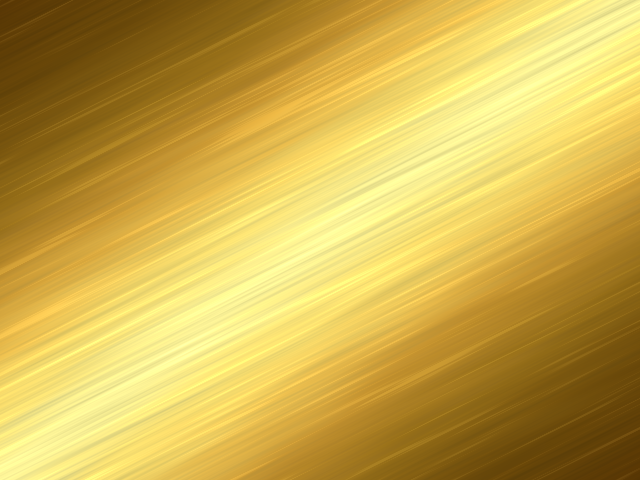
This texture is drawn by a WebGL 2 fragment shader. Its source:

```glsl
#version 300 es
precision highp float;

uniform vec2 u_resolution;
out vec4 fragColor;

const float GRAIN_ANGLE = 0.464;
const vec2 SHEEN_NORMAL = vec2(-0.6, 0.8);

const vec3 HIGHLIGHT = vec3(1.0, 0.965, 0.60);
const vec3 PALE_GOLD = vec3(0.98, 0.88, 0.44);
const vec3 RICH_GOLD = vec3(0.90, 0.73, 0.30);
const vec3 OLD_GOLD = vec3(0.75, 0.56, 0.18);
const vec3 BRONZE = vec3(0.57, 0.42, 0.09);
const vec3 UMBER = vec3(0.41, 0.28, 0.035);
const vec3 DEEP_UMBER = vec3(0.34, 0.21, 0.015);

// Unit gradient at a lattice point
vec2 latticeGradient(vec2 cell) {
    vec3 q = fract(cell.xyx * vec3(0.1031, 0.1030, 0.0973));
    q += dot(q, q.yzx + 33.33);
    float angle = 6.28319 * fract((q.x + q.y) * q.z);
    return vec2(cos(angle), sin(angle));
}

float gradientNoise(vec2 p) {
    vec2 cell = floor(p);
    vec2 f = p - cell;
    vec2 u = f * f * f * (f * (f * 6.0 - 15.0) + 10.0);
    float a = dot(latticeGradient(cell), f);
    float b = dot(latticeGradient(cell + vec2(1, 0)), f - vec2(1, 0));
    float c = dot(latticeGradient(cell + vec2(0, 1)), f - vec2(0, 1));
    float d = dot(latticeGradient(cell + vec2(1, 1)), f - vec2(1, 1));
    return mix(mix(a, b, u.x), mix(c, d, u.x), u.y);
}

// Long streaks; octaves finer than the sampling rate fade out
float brushedGrain(vec2 p, float frequency, float pixel) {
    float sum = 0.0;
    float stretch = 1.3;
    for (int i = 0; i < 4; i++) {
        float visible = 1.0 - smoothstep(0.45, 0.9, frequency * pixel);
        vec2 offset = vec2(17.3, 41.7) * float(i + 1);
        sum += visible * gradientNoise(p * vec2(stretch, frequency) + offset);
        frequency *= 1.9;
        stretch *= 1.5;
    }
    return sum;
}

// Metal tone by distance from the axis of the sheen
vec3 goldRamp(float d) {
    vec3 color = mix(HIGHLIGHT, PALE_GOLD, smoothstep(0.0, 0.135, d));
    color = mix(color, RICH_GOLD, clamp((d - 0.125) / 0.105, 0.0, 1.0));
    color = mix(color, OLD_GOLD, clamp((d - 0.23) / 0.10, 0.0, 1.0));
    color = mix(color, BRONZE, clamp((d - 0.33) / 0.12, 0.0, 1.0));
    color = mix(color, UMBER, clamp((d - 0.45) / 0.17, 0.0, 1.0));
    return mix(color, DEEP_UMBER, clamp((d - 0.62) / 0.18, 0.0, 1.0));
}

void main() {
    float pixel = 1.0 / u_resolution.y;
    vec2 p = (gl_FragCoord.xy - 0.5 * u_resolution) * pixel;

    // Brush direction is shallower than the sheen
    vec2 along = vec2(cos(GRAIN_ANGLE), sin(GRAIN_ANGLE));
    vec2 grainPos = vec2(dot(p, along), dot(p, vec2(-along.y, along.x)));
    float broad = brushedGrain(grainPos + 3.0, 9.0, pixel);
    float fine = brushedGrain(grainPos + 7.0, 42.0, pixel);

    // Streaks bend the reflection and vary its brightness
    float sheen = abs(dot(p, SHEEN_NORMAL));
    vec3 color = goldRamp(max(sheen + 0.025 * broad + 0.025 * fine, 0.0));
    color *= 1.0 + 0.10 * fine + 0.02 * broad;

    // Thin pale scratches
    float scratch = smoothstep(0.38, 0.85, fine);
    color += scratch * vec3(0.05, 0.05, 0.035);

    fragColor = vec4(clamp(color, 0.0, 1.0), 1.0);
}
```
